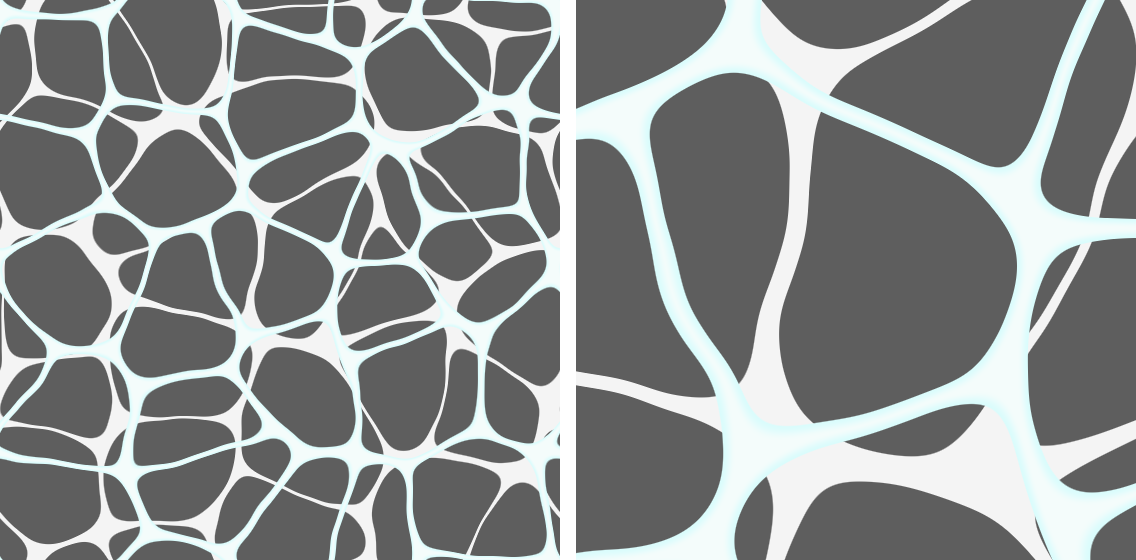
Left, the full canvas; right, a detail of the centre.
This pattern is drawn by a Shadertoy shader. Its source:

```glsl
// Two overlapping webs of rounded cells on dark grey: a thin white one behind,
// a thicker pale one with cyan rims in front. Each is a wrapping Voronoi net,
// bent by gradient noise, whose corners are filled by a soft minimum.

const float CELLS = 5.0; // cells per canvas side, whole so that it tiles

// Integer hash of a lattice point: two values in 0..1
vec2 hash2(vec2 point, float seed) {
    uvec2 v = uvec2(point) + uvec2(uint(seed) * 131u, uint(seed) * 57u + 19u);
    v = v * 1664525u + 1013904223u;
    v.x += v.y * 1664525u;
    v.y += v.x * 1664525u;
    v ^= v >> 16u;
    v.x += v.y * 1664525u;
    v.y += v.x * 1664525u;
    v ^= v >> 16u;
    return vec2(v & 65535u) / 65535.0;
}

// Slope of the noise at one lattice corner, times the offset from it
float cornerSlope(vec2 cell, vec2 corner, vec2 local, float period, float seed) {
    float angle = 6.2832 * hash2(mod(cell + corner, period), seed).x;
    return dot(vec2(cos(angle), sin(angle)), local - corner);
}

// Gradient noise that repeats every `period` lattice steps
float gradientNoise(vec2 p, float period, float seed) {
    vec2 cell = floor(p), f = fract(p);
    vec2 u = f * f * f * (f * (f * 6.0 - 15.0) + 10.0);
    float a = cornerSlope(cell, vec2(0, 0), f, period, seed);
    float b = cornerSlope(cell, vec2(1, 0), f, period, seed);
    float c = cornerSlope(cell, vec2(0, 1), f, period, seed);
    float d = cornerSlope(cell, vec2(1, 1), f, period, seed);
    return mix(mix(a, b, u.x), mix(c, d, u.x), u.y);
}

vec2 warp(vec2 uv, float period, float seed) {
    return vec2(gradientNoise(uv * period, period, seed),
                gradientNoise(uv * period, period, seed + 1.0));
}

// Centre of a cell, relative to the point p
vec2 siteOffset(vec2 cell, vec2 p, float seed) {
    return cell + 0.5 + 0.88 * (hash2(mod(cell, CELLS), seed) - 0.5) - p;
}

// Distance to the cell walls in canvas units; `rounding` fills the corners
float wallDistance(vec2 uv, float rounding, float seed) {
    uv += 0.020 * warp(uv, 7.0, seed + 10.0) + 0.005 * warp(uv, 17.0, seed + 20.0);
    vec2 p = uv * CELLS, home = floor(p);

    // Nearest site
    vec2 nearestCell = home, nearest = vec2(9.0);
    for (int y = -2; y <= 2; y++)
    for (int x = -2; x <= 2; x++) {
        vec2 cell = home + vec2(x, y);
        vec2 site = siteOffset(cell, p, seed);
        if (dot(site, site) < dot(nearest, nearest)) {
            nearest = site;
            nearestCell = cell;
        }
    }

    // Soft minimum over the walls shared with the neighbours
    float sum = 0.0;
    for (int y = -2; y <= 2; y++)
    for (int x = -2; x <= 2; x++) {
        if (x == 0 && y == 0) continue;
        vec2 site = siteOffset(nearestCell + vec2(x, y), p, seed);
        float wall = dot(0.5 * (nearest + site), normalize(site - nearest));
        sum += exp(-wall / rounding);
    }
    return -rounding * log(sum) / CELLS;
}

void mainImage(out vec4 fragColor, in vec2 fragCoord) {
    vec2 uv = fragCoord / iResolution.xy;
    float pixel = 1.0 / min(iResolution.x, iResolution.y);

    // Depth inside each strand, positive within it
    float backDepth = 0.0024 - wallDistance(uv + vec2(0.37, 0.61), 0.078, 3.0);
    float frontDepth = 0.0054 - wallDistance(uv, 0.060, 40.0);

    vec3 color = vec3(0.37);
    color = mix(color, vec3(0.955), clamp(0.5 + backDepth / pixel, 0.0, 1.0));

    // Front strands fade from a cyan rim to a pale core
    vec3 strand = mix(vec3(0.855, 0.99, 0.99), vec3(0.955, 0.99, 0.985),
                      smoothstep(0.0, 0.006, frontDepth));
    color = mix(color, strand, clamp(0.5 + frontDepth / pixel, 0.0, 1.0));

    fragColor = vec4(color, 1.0);
}
```
